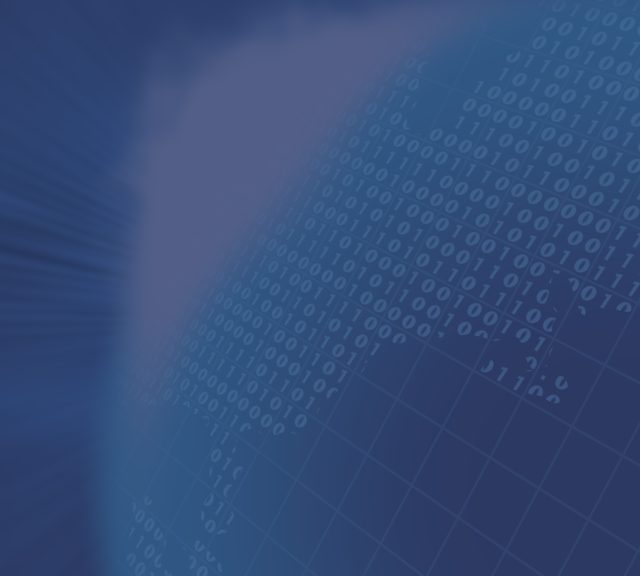
This background is drawn by a Shadertoy shader. Its source:

```glsl
const vec2  GLOBE_CENTER = vec2(1.048, 0.147);
const float GLOBE_RADIUS = 0.867;
const vec2  GLOW_DIR     = vec2(-0.727, 0.687);
const vec2  RAY_HUB      = vec2(0.588, 0.442);
const vec2  ROW_APEX     = vec2(-1.445, 1.65);   // rows fan out from here
const vec2  ROW_DIR      = vec2(0.88, -0.47);
const float ROW_ANGLE    = 0.0144;
const float MARK_ANGLE   = 0.039;
const float BAR_SHARE    = 0.42;

const vec3 NIGHT     = vec3(0.173, 0.232, 0.400);
const vec3 HAZE      = vec3(0.178, 0.285, 0.480);
const vec3 DEEP_SEA  = vec3(0.172, 0.225, 0.390);
const vec3 RIM_TEAL  = vec3(0.188, 0.345, 0.520);
const vec3 GLOW      = vec3(0.322, 0.369, 0.530);
const vec3 MARK      = vec3(0.290, 0.440, 0.610);
const vec3 GRID_LINE = vec3(0.250, 0.400, 0.570);

float hash(vec2 c) {
    vec3 h = fract(vec3(c.xyx) * 0.1031);
    h += dot(h, h.yzx + 33.33);
    return fract((h.x + h.y) * h.z);
}

float cornerSlope(vec2 cell, vec2 offset) {
    float angle = 6.2832 * hash(cell);
    return dot(vec2(cos(angle), sin(angle)), offset);
}

float gradientNoise(vec2 p) {
    vec2 i = floor(p), f = fract(p);
    vec2 s = f * f * f * (f * (f * 6.0 - 15.0) + 10.0);
    vec2 e = vec2(1.0, 0.0);
    return mix(mix(cornerSlope(i, f), cornerSlope(i + e, f - e), s.x),
               mix(cornerSlope(i + e.yx, f - e.yx), cornerSlope(i + 1.0, f - 1.0), s.x), s.y);
}

// Distance to a capsule whose radius changes from a to b
float capsule(vec2 p, vec2 a, vec2 b, float ra, float rb) {
    vec2 ab = b - a;
    float h = clamp(dot(p - a, ab) / dot(ab, ab), 0.0, 1.0);
    return length(p - a - ab * h) - mix(ra, rb, h);
}

// Negative on land: a broad mass, cut by bays, with islands below
float landDistance(vec2 p) {
    float coast = 0.30 - 0.055 * smoothstep(0.28, 0.45, p.x)
                + 0.17 * smoothstep(0.48, 0.72, p.x) + 0.045 * smoothstep(0.90, 1.0, p.x);
    float land = coast - p.y;
    land = max(land, -capsule(p, vec2(0.735, 0.80), vec2(0.85, 0.98), 0.030, 0.085));
    land = max(land, -capsule(p, vec2(0.965, 0.52), vec2(0.985, 0.44), 0.012, 0.035));
    land = min(land, capsule(p, vec2(0.930, 0.45), vec2(0.935, 0.38), 0.035, 0.022));
    land = min(land, capsule(p, vec2(0.865, 0.35), vec2(0.955, 0.325), 0.022, 0.022));
    land = min(land, capsule(p, vec2(0.390, 0.25), vec2(0.380, 0.085), 0.028, 0.018));
    land = min(land, capsule(p, vec2(0.240, 0.12), vec2(0.260, 0.0), 0.018, 0.035));
    land = min(land, capsule(p, vec2(0.340, 0.05), vec2(0.360, 0.0), 0.015, 0.022));
    return land + 0.022 * gradientNoise(p * 24.0);
}

// Slotted oval or flagged bar, in cell units
float markDistance(vec2 cell) {
    vec2 c = fract(cell) - 0.5;
    c.x -= 0.12 * c.y;
    float oval = (length(c / vec2(0.36, 0.35)) - 1.0) * 0.35;
    float slot = (length(c / vec2(0.10, 0.24)) - 1.0) * 0.10;
    vec2 stem = abs(c) - vec2(0.09, 0.34);
    vec2 flag = abs(c - vec2(-0.12, 0.25)) - vec2(0.10, 0.06);
    float bar = min(max(stem.x, stem.y), max(flag.x, flag.y));
    return hash(floor(cell)) < BAR_SHARE ? bar : max(oval, -slot);
}

vec3 sky(vec2 p, float r) {
    float haze = exp(-4.0 * max(r - 1.0, 0.0)) * smoothstep(-0.1, 0.55, p.y);
    haze += 0.45 * exp(-pow((p.y - 0.72) / 0.16, 2.0));
    haze += 0.40 * exp(-pow((p.y - 0.30) / 0.06, 2.0));
    haze += 0.30 * gradientNoise(p * vec2(4.0, 6.0));
    vec3 col = mix(NIGHT, HAZE, clamp(haze, 0.0, 1.0));
    // Streaks fan out to the left
    vec2 q = RAY_HUB - p;
    float angle = atan(-q.y, max(q.x, 0.05));
    float streak = gradientNoise(vec2(angle * 26.0, length(q) * 2.0));
    float band = smoothstep(0.36, 0.50, p.y) * (1.0 - smoothstep(0.62, 0.78, p.y));
    band = (0.2 + 0.8 * band) * (1.0 - smoothstep(0.12, 0.36, p.x));
    return col * (1.0 + 0.26 * band * (streak - 0.12));
}

void mainImage(out vec4 fragColor, in vec2 fragCoord) {
    vec2 p = fragCoord / iResolution.y;
    vec2 d = (p - GLOBE_CENTER) / GLOBE_RADIUS;
    float r = length(d);

    // Sky and globe, joined by a soft limb
    float globe = 1.0 - smoothstep(0.96, 1.06, r);
    vec3 sea = mix(DEEP_SEA, RIM_TEAL, smoothstep(0.25, 0.95, r));
    vec3 col = mix(sky(p, r), sea, globe);

    // Glow along the upper left limb, with wisps outside
    float turn = atan(GLOW_DIR.x * d.y - GLOW_DIR.y * d.x, dot(GLOW_DIR, d));
    float core = exp(-pow(turn / 0.30, 2.0));
    float ridge = 0.97 + 0.05 * core - 0.06 * turn;
    float wisp = gradientNoise(p * 9.0) + 0.5 * gradientNoise(p * 21.0);
    float spread = (r - ridge + 0.05 * wisp * smoothstep(1.0, 1.15, r)) / (0.07 + 0.10 * core);
    float glow = 1.5 * exp(-pow(turn / 0.55, 2.0)) * exp(-spread * spread);
    glow = smoothstep(0.0, 1.1, glow);
    col = mix(col, GLOW, glow);

    // Surface coordinates: marks across, rows up
    vec2 q = p - ROW_APEX;
    vec2 cell = vec2(asin(clamp(dot(d, ROW_DIR), -0.995, 0.995)) / MARK_ANGLE,
                     atan(q.y, q.x) / ROW_ANGLE);
    vec2 pixel = max(fwidth(cell), vec2(0.001));
    float surface = 1.0 - smoothstep(0.93, 1.02, r);

    // Thin grid
    vec2 toLine = abs(fract(cell / 3.0) - 0.5) * 3.0;
    vec2 line = 1.0 - smoothstep(vec2(0.02), vec2(0.03) + pixel, 1.5 - toLine);
    col = mix(col, GRID_LINE, 0.22 * max(line.x, line.y) * surface * (1.0 - glow));

    // Marks on land
    float soft = 0.5 * length(pixel);
    float mark = 1.0 - smoothstep(-soft, soft, markDistance(cell));
    float edge = 1.0 / iResolution.y;
    mark *= 1.0 - smoothstep(-edge, edge, landDistance(p));
    col = mix(col, MARK, 0.52 * mark * surface * (1.0 - 0.85 * glow));

    fragColor = vec4(col, 1.0);
}
```
